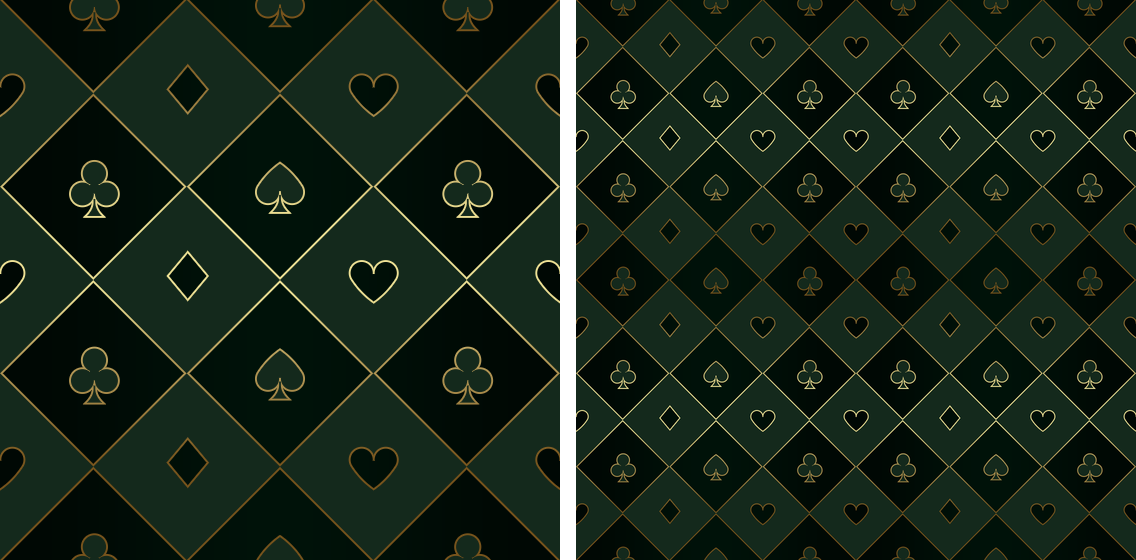
Left, the tile; right, the same tile 2 across and 2 down.
Write a WebGL 2 fragment shader that draws this pattern.

```glsl
#version 300 es
precision highp float;
// Card-suit harlequin: inset gold-edged dark diamonds on green, one suit per diamond.
// Suits are unions of distance functions in a 256-unit cell; the gold fades
// from pale to brown with height, and every column and row wraps.

uniform vec2 u_resolution;
out vec4 fragColor;

const float REPEATS = 3.0;          // cells across and down
const float CELL = 256.0;           // design units per cell
const float DIAMOND_REACH = 126.0;  // half diagonal of a dark diamond
const float STROKE = 1.3;           // half width of the gold lines
const float LOBE = 16.5;            // lobe radius of heart and spade
const float LOBE_RISE = 40.5;       // lobe centre above the tip
const float SHOULDER = 0.57;        // angle where lobe becomes flank
const float GLOW_HEIGHT = 0.545;    // height of the palest gold

const vec3 GREEN = vec3(0.08, 0.16, 0.11);
const vec3 DARK_EDGE = vec3(0.0, 0.03, 0.014);
const vec3 DARK_MIDDLE = vec3(0.0, 0.07, 0.035);
const vec3 PALE = vec3(0.94, 0.89, 0.59);
const vec3 GOLD = vec3(0.71, 0.60, 0.34);
const vec3 BROWN = vec3(0.47, 0.33, 0.11);

float circle(vec2 p, vec2 centre, float radius) {
    return length(p - centre) - radius;
}

float rhombus(vec2 p, vec2 reach) {
    p = abs(p) / reach;
    return (p.x + p.y - 1.0) * reach.x * reach.y / length(reach);
}

// Two lobes with flanks that run tangentially into a tip at the origin
float heart(vec2 p) {
    p.x = abs(p.x);
    vec2 lobe = vec2(LOBE, LOBE_RISE);
    vec2 outward = vec2(cos(SHOULDER), -sin(SHOULDER));
    float along = dot(lobe, outward);
    float radius = (dot(lobe, lobe) + 2.0 * along * LOBE + LOBE * LOBE)
                 / (2.0 * (along + LOBE));
    vec2 centre = lobe - outward * (radius - LOBE);
    float above = dot(p - lobe, vec2(-outward.y, outward.x));
    float flank = max(circle(p, centre, radius), max(above, p.y - lobe.y));
    return min(circle(p, lobe, LOBE), flank);
}

// Flared foot standing on y = 0
float stem(vec2 p) {
    float flare = clamp(1.0 - p.y / 20.0, 0.0, 1.0);
    float halfWidth = 2.5 + 11.0 * flare * flare;
    float side = (abs(p.x) - halfWidth) / length(vec2(1.0, 1.1 * flare));
    return max(side, max(-p.y, p.y - 26.0));
}

float spade(vec2 p) {
    return min(heart(vec2(p.x, 33.0 - p.y)), stem(p + vec2(0.0, 36.0)));
}

float club(vec2 p) {
    float leaves = min(circle(p, vec2(0.0, 18.0), 17.3),
                       circle(vec2(abs(p.x), p.y), vec2(16.5, -10.0), 17.0));
    float core = circle(p, vec2(0.0, -2.0), 9.0);
    return min(min(leaves, core), stem(p + vec2(0.0, 41.5)));
}

void main() {
    vec2 uv = gl_FragCoord.xy / u_resolution;
    vec2 grid = uv * REPEATS;
    float pixel = CELL * REPEATS / min(u_resolution.x, u_resolution.y);

    // Dark cells centre on half columns, green cells on half rows
    vec2 nearest = floor(grid + 0.5);
    vec2 darkPos = CELL * vec2(fract(grid.x) - 0.5, grid.y - nearest.y);
    vec2 greenPos = CELL * vec2(grid.x - nearest.x, fract(grid.y) - 0.5);
    bool middleDark = mod(floor(grid.x), REPEATS) == 1.0;
    bool middleGreen = mod(nearest.x, REPEATS) == 1.0;

    float frame = rhombus(darkPos, vec2(DIAMOND_REACH));
    float darkSuit = middleDark ? spade(darkPos) : club(darkPos - vec2(1.5, 0.0));
    float greenSuit = middleGreen
        ? rhombus(greenPos - vec2(1.5, 5.5), vec2(27.5, 33.0))
        : heart(greenPos - vec2(0.5, -31.0));
    float suit = frame < 0.0 ? darkSuit : greenSuit;

    // Fills: a suit takes the tone of the opposite cell
    float middle = 0.5 - 0.5 * cos(6.28318 * uv.x);
    vec3 dark = mix(DARK_EDGE, DARK_MIDDLE, middle);
    float darkCover = clamp(0.5 - frame / pixel, 0.0, 1.0);
    float suitCover = clamp(0.5 - suit / pixel, 0.0, 1.0);
    vec3 colour = mix(GREEN, dark, mix(darkCover, 1.0 - darkCover, suitCover));

    // Gold outlines
    float fade = abs(uv.y - GLOW_HEIGHT);
    vec3 gold = mix(PALE, GOLD, smoothstep(0.05, 0.21, fade));
    gold = mix(gold, BROWN, smoothstep(0.18, 0.40, fade));
    float line = min(abs(frame), abs(suit)) - STROKE;
    colour = mix(colour, gold, clamp(0.5 - line / pixel, 0.0, 1.0));

    fragColor = vec4(colour, 1.0);
}
```
